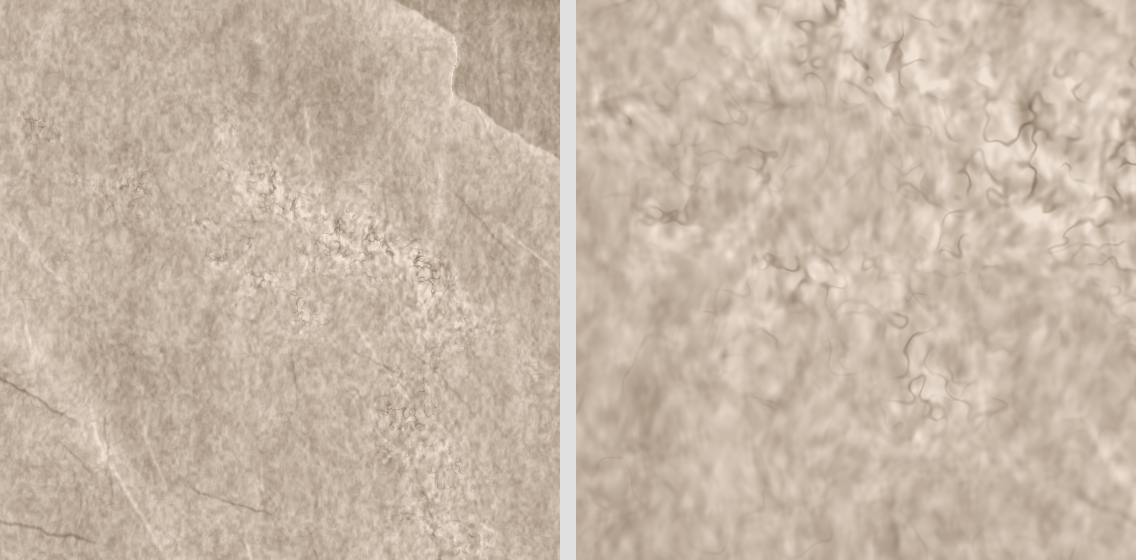
Left: the whole. Right: its middle third, enlarged.
Write a Shadertoy shader that draws this texture.

```glsl
const vec3 STONE = vec3(0.762, 0.698, 0.634);
const vec3 TONE_STEP = vec3(0.080, 0.085, 0.090);

float hash(vec2 p) {
    vec3 q = fract(p.xyx * 0.1031);
    q += dot(q, q.yzx + 33.33);
    return fract((q.x + q.y) * q.z);
}

float noise(vec2 p) {
    vec2 i = floor(p), f = fract(p);
    f = f * f * (3.0 - 2.0 * f);
    return mix(mix(hash(i), hash(i + vec2(1, 0)), f.x),
               mix(hash(i + vec2(0, 1)), hash(i + vec2(1, 1)), f.x), f.y);
}

// Signed fractal noise, rotated between octaves to hide the grid
float fbm(vec2 p, int octaves) {
    float sum = 0.0, amp = 1.0;
    for (int i = 0; i < octaves; i++) {
        sum += amp * (noise(p) - 0.5);
        p = mat2(1.6, 1.2, -1.2, 1.6) * p + 17.3;
        amp *= 0.55;
    }
    return sum;
}

// Soft stroke from a to b, thinning out at both ends
float stroke(vec2 p, vec2 a, vec2 b, float width) {
    vec2 ab = b - a;
    float h = clamp(dot(p - a, ab) / dot(ab, ab), 0.0, 1.0);
    float d = length(p - a - ab * h) / width;
    return exp(-d * d) * smoothstep(-0.1, 0.2, h) * smoothstep(1.1, 0.8, h);
}

// Thin winding lines along the middle contour of the noise
float crackle(vec2 p, float width) {
    return 1.0 - smoothstep(0.0, width, abs(fbm(p, 2)));
}

// Short stray veins, mostly falling to the right
float strayVeins(vec2 p, float count, float seed, float width) {
    float sum = 0.0;
    for (float i = 0.0; i < count; i++) {
        vec2 start = vec2(hash(vec2(i, seed)), hash(vec2(seed, i + 9.0)));
        float angle = -0.4 - 1.3 * hash(vec2(i + 31.0, seed));
        float len = 0.06 + 0.12 * hash(vec2(i + 57.0, seed));
        vec2 end = start + len * vec2(cos(angle), sin(angle));
        sum += stroke(p, start, end, width);
    }
    return min(sum, 1.0);
}

// Dark slab in the upper right, its pale rim offset along a fault
float slab(vec2 p) {
    float fault = 0.825 - 0.13 * (1.0 - p.y);
    float right = smoothstep(-0.002, 0.003, p.x - fault);
    float rim = 0.83 - 0.62 * (p.x - 0.81) + 0.105 * (1.0 - right);
    float side = 0.85 * (p.y - rim);
    float above = smoothstep(-0.003, 0.004, side);
    float glow = exp(min(side, 0.0) / mix(0.055, 0.022, right));
    return mix(1.0 * glow, -1.1, above);
}

void mainImage(out vec4 fragColor, in vec2 fragCoord) {
    vec2 p = fragCoord / iResolution.xy;
    vec2 bend = vec2(fbm(p * 9.0, 4), fbm(p * 9.0 + 40.0, 4));
    vec2 jitter = vec2(fbm(p * 55.0, 2), fbm(p * 55.0 + 70.0, 2));
    vec2 q = p + 0.009 * bend + 0.005 * jitter;
    vec2 loose = p + 0.07 * bend + 0.015 * jitter;

    // Broad clouds, mottling, upright streaks and fine grain
    float tone = 0.02 + 0.85 * fbm(p * 3.5 + 5.0, 4);
    tone += 0.70 * fbm(q * vec2(44.0, 30.0), 3);
    tone += 0.45 * fbm(q * vec2(80.0, 9.0) + 3.0, 2);
    float grain = fbm(p * vec2(150.0, 105.0) + 2.0 * bend, 2);
    tone += 1.35 * grain;

    // Pale and brown regions
    tone += 0.32 * stroke(loose, vec2(0.36, 0.75), vec2(0.5, 0.15), 0.19);
    tone -= 0.38 * stroke(loose, vec2(0.40, 1.02), vec2(0.64, 0.76), 0.09);
    tone -= 0.50 * stroke(q, vec2(0.245, 0.74), vec2(0.22, 0.16), 0.017);
    tone -= 0.45 * stroke(loose, vec2(1.0, 0.50), vec2(0.94, 0.0), 0.09);
    tone -= 0.50 * stroke(loose, vec2(-0.1, 0.24), vec2(0.2, -0.1), 0.12);

    // Rough crystalline bands with pale flakes and dark gaps
    float crest = stroke(loose, vec2(0.38, 0.78), vec2(0.98, 0.30), 0.065);
    float rough = crest
        + 0.9 * stroke(loose, vec2(0.22, 0.70), vec2(0.60, 0.40), 0.045)
        + 0.7 * stroke(loose, vec2(0.02, 0.78), vec2(0.27, 0.62), 0.05)
        + 0.8 * stroke(loose, vec2(0.66, 0.40), vec2(0.86, -0.08), 0.09);
    rough = min(rough, 1.0) * smoothstep(-0.4, 0.15, fbm(p * 14.0 + 8.0, 3));
    float flakes = fbm(q * 95.0 + 23.0, 2);
    float gaps = smoothstep(-0.25, 0.3, fbm(p * 45.0 + 61.0, 2));
    tone += 0.50 * crest + rough * (0.45 + 1.1 * grain + 1.3 * flakes);
    tone -= 2.0 * rough * gaps * crackle(q * 80.0, 0.17);
    tone -= 0.45 * gaps * crackle(q * 34.0 + 11.0, 0.07);

    // Slab, fault line and lower left ridge
    tone += slab(q);
    tone += 0.85 * stroke(q, vec2(0.83, 1.05), vec2(0.775, 0.58), 0.006);
    tone += 0.60 * stroke(q, vec2(0.785, 0.70), vec2(0.74, 0.34), 0.014);
    tone += 0.75 * stroke(q, vec2(-0.05, 0.50), vec2(0.22, 0.17), 0.028);
    tone += 0.65 * stroke(q, vec2(0.17, 0.24), vec2(0.37, -0.06), 0.022);
    tone += 1.10 * stroke(q, vec2(0.19, 0.19), vec2(0.31, -0.02), 0.004);
    tone += 0.75 * stroke(q, vec2(0.11, 1.0), vec2(0.04, 0.80), 0.014);
    tone += 0.80 * stroke(q, vec2(0.44, 1.02), vec2(0.485, 0.87), 0.008);

    // Sharp cracks and stray veins
    tone -= 1.7 * stroke(q, vec2(-0.04, 0.35), vec2(0.14, 0.25), 0.0035);
    tone -= 1.7 * stroke(q, vec2(-0.04, 0.08), vec2(0.18, 0.03), 0.0035);
    tone -= 1.3 * stroke(q, vec2(0.34, 0.13), vec2(0.49, 0.08), 0.003);
    tone -= 0.9 * strayVeins(q, 13.0, 4.0, 0.0028);
    tone += 0.9 * strayVeins(q, 13.0, 21.0, 0.0035);

    tone = clamp(tone, -3.2, 2.2);
    fragColor = vec4(STONE + TONE_STEP * tone, 1.0);
}
```
